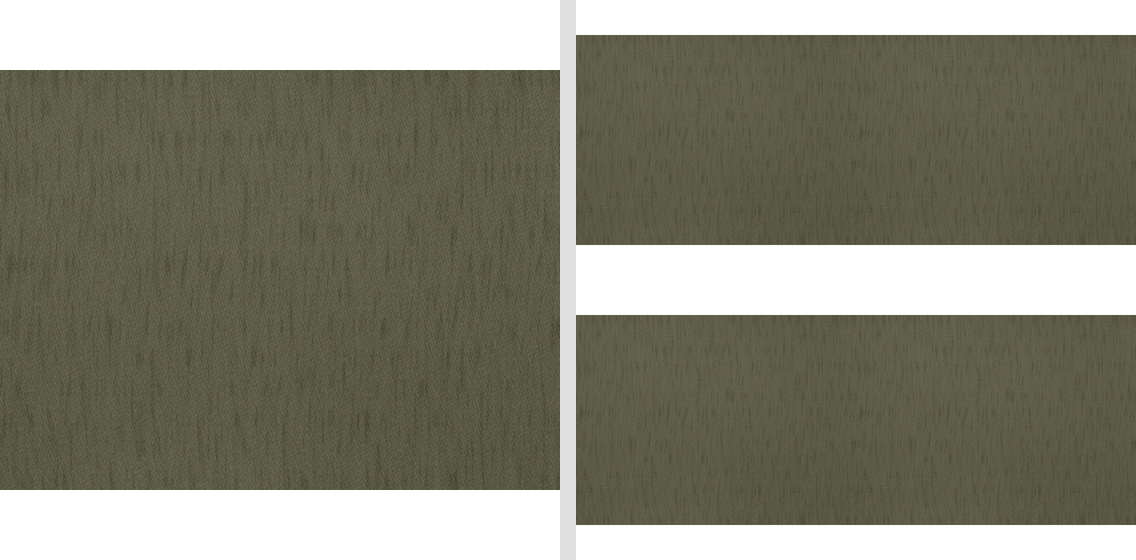
Left: one tile. Right: repeated 2 by 2.
A WebGL 1 fragment shader for this texture:

```glsl
precision highp float;
// Olive satin-weave cloth with fine vertical slubs, laid as a wide band on white.

uniform vec2 u_resolution;

const float TAU = 6.2831853;
const vec3 WHITE = vec3(1.0);
const vec3 OLIVE = vec3(0.364, 0.358, 0.274);
const float BAND_HALF_HEIGHT = 0.375;

// Random unit gradient for a lattice cell, wrapping at the period.
vec2 cellGradient(vec2 cell, vec2 period) {
  vec2 c = mod(cell, period);
  float h = fract(sin(dot(c, vec2(127.1, 311.7))) * 43758.55);
  return vec2(cos(h * TAU), sin(h * TAU));
}

// Gradient noise over the unit square, roughly -0.7 to 0.7; it tiles.
float wrapNoise(vec2 uv, vec2 period) {
  vec2 p = uv * period;
  vec2 i = floor(p);
  vec2 f = p - i;
  vec2 s = f * f * f * (f * (f * 6.0 - 15.0) + 10.0);
  vec2 e = vec2(1.0, 0.0);
  float a = dot(cellGradient(i, period), f);
  float b = dot(cellGradient(i + e.xy, period), f - e.xy);
  float c = dot(cellGradient(i + e.yx, period), f - e.yx);
  float d = dot(cellGradient(i + e.xx, period), f - e.xx);
  return mix(mix(a, b, s.x), mix(c, d, s.x), s.y);
}

// Threads lean and wander a little along their length.
vec2 bendThreads(vec2 uv) {
  float lean = 0.008 * sin(TAU * (uv.y - 0.5));
  float wander = 0.004 * wrapNoise(uv, vec2(5.0, 4.0));
  return uv - vec2(lean + wander, 0.0);
}

// Staggered, slanted stitches: bright floats between dark gaps, -1 to 1.
float stitches(vec2 uv, vec2 count) {
  vec2 p = uv * count;
  p += 0.5 * vec2(wrapNoise(uv, vec2(90.0, 70.0)),
                  wrapNoise(uv, vec2(110.0, 50.0)));
  float diagonal = cos(TAU * (p.x + p.y * 0.5));
  float crossing = cos(TAU * (p.x * 0.4 - p.y));
  return 0.65 * diagonal + 0.35 * crossing;
}

// Long thin dark creases, 0 to 1.
float creases(vec2 uv, vec2 count) {
  return smoothstep(0.08, 0.5, wrapNoise(uv, count));
}

// Broad light falling from the upper left.
float broadLight(vec2 uv) {
  return 0.006 * cos(TAU * (uv.x - 0.35))
       + 0.010 * cos(TAU * (uv.y - 0.72))
       + 0.008 * wrapNoise(uv, vec2(4.0, 3.0));
}

vec3 cloth(vec2 uv) {
  vec2 thread = bendThreads(uv);
  float tone = broadLight(uv);
  tone += 0.040 * stitches(thread, vec2(190.0, 140.0));
  tone += 0.040 * wrapNoise(thread, vec2(240.0, 130.0));
  tone += 0.018 * wrapNoise(thread, vec2(100.0, 9.0));
  tone -= 0.040 * creases(thread, vec2(170.0, 18.0));
  tone -= 0.022 * creases(thread, vec2(80.0, 11.0));
  return OLIVE + 0.007 + tone * vec3(1.0, 1.0, 0.95);
}

void main() {
  vec2 uv = gl_FragCoord.xy / u_resolution;

  // Four samples per pixel keep the weave free of moire.
  vec3 fabric = vec3(0.0);
  for (int j = 0; j < 2; j++) {
    for (int i = 0; i < 2; i++) {
      vec2 offset = (vec2(float(i), float(j)) - 0.5) * 0.5;
      fabric += 0.25 * cloth(uv + offset / u_resolution);
    }
  }

  // White margins above and below the band.
  float inside = BAND_HALF_HEIGHT - abs(uv.y - 0.5);
  float coverage = clamp(inside * u_resolution.y + 0.5, 0.0, 1.0);
  gl_FragColor = vec4(mix(WHITE, fabric, coverage), 1.0);
}
```
